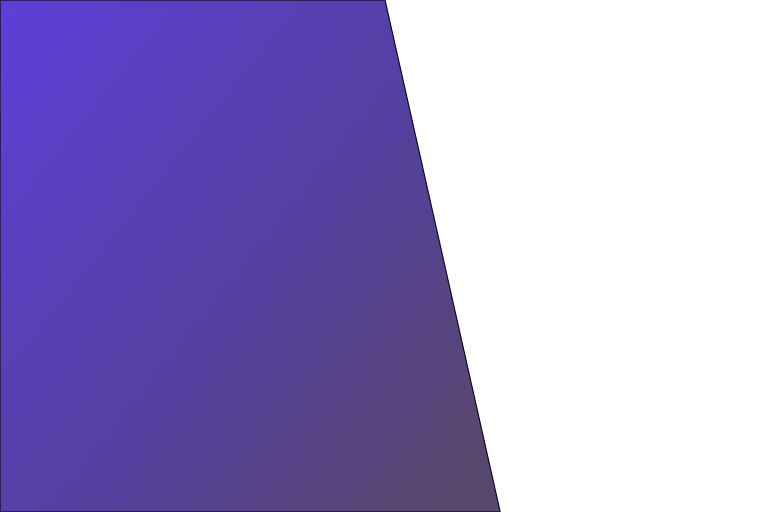
Reproduce this background procedurally as a WebGL 1 fragment shader.

```glsl
precision highp float;

uniform vec2 u_resolution;

// Lengths are in canvas heights; the canvas is ASPECT wide and 1 high
const float ASPECT = 1.5;
const float EDGE_BOTTOM = 0.977;
const float EDGE_TOP = 0.752;
const float OUTLINE_HALF_WIDTH = 0.0011;

const vec2 GRADIENT_AXIS = vec2(0.563, 0.450);
const float MIDDLE_STOP = 0.54;
const float LAST_STOP = 0.92;

const vec3 VIOLET = vec3(0.37, 0.248, 0.85);
const vec3 INDIGO = vec3(0.33, 0.25, 0.62);
const vec3 DUSK = vec3(0.342, 0.28, 0.43);
const vec3 OUTLINE = vec3(0.04, 0.02, 0.08);
const vec3 PAPER = vec3(1.0);

// Signed distance to the slanted panel, negative inside
float panelDistance(vec2 p) {
  float slope = EDGE_TOP - EDGE_BOTTOM;
  float slant = (p.x - EDGE_BOTTOM - slope * p.y) / length(vec2(1.0, slope));
  float borders = max(-p.x, max(-p.y, p.y - 1.0));
  return max(slant, borders);
}

// Share of a pixel lying where the distance is below the limit
float coverage(float distance, float limit, float pixel) {
  return clamp(0.5 + (limit - distance) / pixel, 0.0, 1.0);
}

// Three-stop diagonal gradient from the upper left corner
vec3 panelColor(vec2 p) {
  float t = dot(vec2(p.x, 1.0 - p.y), GRADIENT_AXIS);
  vec3 upper = mix(VIOLET, INDIGO, clamp(t / MIDDLE_STOP, 0.0, 1.0));
  float lower = clamp((t - MIDDLE_STOP) / (LAST_STOP - MIDDLE_STOP), 0.0, 1.0);
  return mix(upper, DUSK, lower);
}

void main() {
  vec2 p = gl_FragCoord.xy / u_resolution * vec2(ASPECT, 1.0);
  float pixel = 1.0 / u_resolution.y;
  float d = panelDistance(p);

  // Panel over paper, then the thin outline on its rim
  vec3 color = mix(PAPER, panelColor(p), coverage(d, 0.0, pixel));
  float rim = coverage(d, OUTLINE_HALF_WIDTH, pixel)
            - coverage(d, -OUTLINE_HALF_WIDTH, pixel);
  color = mix(color, OUTLINE, rim);

  gl_FragColor = vec4(color, 1.0);
}
```
